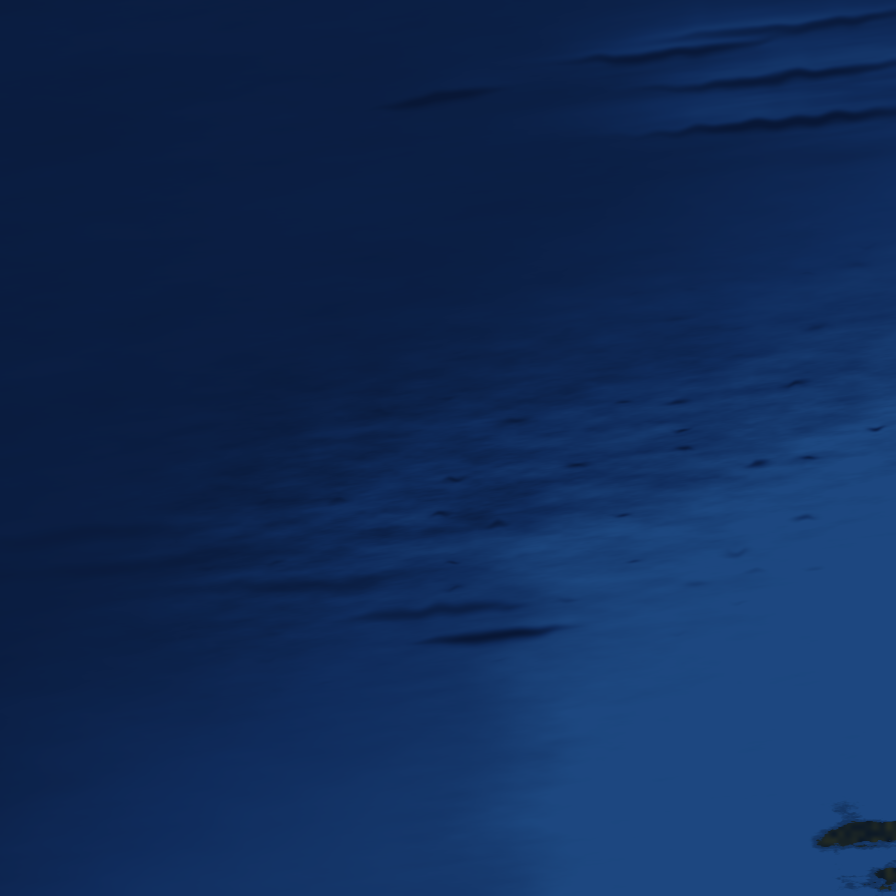
A WebGL 2 fragment shader for this texture:

```glsl
#version 300 es
precision highp float;
// Deep blue water at dusk: a broad tonal gradient from dark upper left to a
// bright lower right, overlaid with stretched noise streaks, long ripples
// with a dark trough and lit crest, small dark dashes and a rocky corner.

uniform vec2 u_resolution;
out vec4 fragColor;

float hash(vec2 p) {
  vec3 q = fract(p.xyx * 0.1031);
  q += dot(q, q.yzx + 33.33);
  return fract((q.x + q.y) * q.z);
}

float noise(vec2 p) {
  vec2 cell = floor(p), f = fract(p);
  f = f * f * (3.0 - 2.0 * f);
  float low = mix(hash(cell), hash(cell + vec2(1, 0)), f.x);
  float high = mix(hash(cell + vec2(0, 1)), hash(cell + vec2(1, 1)), f.x);
  return mix(low, high, f.y);
}

// Layered noise, centred on zero
float fbm(vec2 p) {
  float sum = 0.0, amp = 0.5;
  for (int i = 0; i < 4; i++) {
    sum += amp * (noise(p) - 0.5);
    p = p * 2.03 + vec2(17.3, 9.1);
    amp *= 0.56;
  }
  return sum;
}

float bell(float x) { return exp(-x * x); }

// Broad light: dark upper left, lit lower right with a soft border
float baseTone(vec2 p) {
  float warp = fbm(p * vec2(5.0, 16.0));
  float rise = p.x + 1.3 * (0.45 - p.y) + 0.1 * warp;
  float upper = 0.4 + 0.34 * (p.x - 0.65) - p.y + 0.07 * warp;
  float side = p.x - 0.6 + 0.16 * warp;
  float lit = smoothstep(-0.07, 0.05, upper) * smoothstep(-0.09, 0.07, side);
  return 0.125 + 0.09 * p.x + 0.53 * smoothstep(0.12, 1.1, rise) + 0.32 * lit;
}

// x: dark trough, y: light on the crest above it
vec2 ripple(vec2 p, vec2 centre, float halfLength, float thickness, float slope) {
  vec2 d = p - centre;
  float bend = 0.014 * (noise(p * vec2(11.0, 3.0) + centre * 40.0) - 0.5);
  bend += 0.006 * (noise(p * vec2(45.0, 30.0)) - 0.5);
  float v = (d.y - slope * d.x - bend) / thickness;
  float along = abs(d.x) / halfLength;
  float taper = 1.0 - smoothstep(0.25, 1.1, along);
  float trough = bell(v / (0.3 + 0.7 * taper)) * taper;
  float crest = smoothstep(0.2, 1.5, v) * exp(-max(v, 0.0) * 0.3);
  return vec2(trough, crest * bell(along * 1.1));
}

// Sparse short dashes, one at most in each cell
float dashes(vec2 p, vec2 grid, float chance) {
  vec2 q = vec2(p.x, p.y - 0.13 * p.x) * grid;
  vec2 cell = floor(q);
  vec2 offset = 0.3 + 0.4 * vec2(hash(cell + 3.7), hash(cell + 8.2));
  vec2 d = (fract(q) - offset) / grid;
  float size = 0.5 + 0.5 * hash(cell + 21.0);
  d.y += 0.005 * (noise(p * 90.0) - 0.5);
  float spot = bell(length(d / (size * vec2(0.014, 0.0034))));
  return spot * step(hash(cell + 5.0), chance);
}

vec3 waterColour(float tone) {
  vec3 deep = vec3(0.032, 0.09, 0.21);
  vec3 middle = vec3(0.06, 0.17, 0.36);
  vec3 bright = vec3(0.11, 0.275, 0.495);
  vec3 shade = mix(deep, middle, clamp(tone / 0.45, 0.0, 1.0));
  return mix(shade, bright, clamp((tone - 0.45) / 0.55, 0.0, 1.04));
}

void main() {
  vec2 p = gl_FragCoord.xy / u_resolution;
  float tone = baseTone(p);

  // Fine streaks, strongest in a rising diagonal band
  float band = bell((p.y - 0.36 - 0.21 * (p.x - 0.1)) / 0.13);
  band *= smoothstep(0.05, 0.5, p.x);
  float lower = smoothstep(0.35, 0.6, p.x) * (1.0 - smoothstep(0.2, 0.5, p.y));
  vec2 sheared = vec2(p.x, p.y - 0.12 * p.x);
  float fine = fbm(sheared * vec2(19.0, 95.0));
  float broad = fbm(sheared * vec2(3.0, 19.0) + 6.0);
  tone += 0.05 * band + fine * (0.03 + 0.58 * band + 0.1 * lower);
  tone += broad * (0.07 + 0.26 * band);
  tone *= 1.0 - 0.85 * band * dashes(p, vec2(15.0, 34.0), 0.3);

  // Lit swell with strong ripples at the upper right
  float swell = smoothstep(0.5, 0.95, p.x) * bell((p.y - 0.905) / 0.07);
  tone += swell * (0.14 + 0.9 * fbm(sheared * vec2(3.0, 34.0)));
  for (int i = 0; i < 5; i++) {
    float n = float(i), odd = mod(n, 2.0);
    vec2 centre = vec2(0.88 - 0.13 * n * odd, 0.966 - 0.025 * n);
    vec2 r = ripple(p, centre, 0.17 - 0.03 * n * odd, 0.0062, 0.11);
    float light = 0.56 * smoothstep(0.38, 0.8, p.x);
    tone = mix(tone + r.y * light, -0.02, 0.97 * r.x);
  }

  // One deep ripple in the middle, with fainter ones stacked above it
  for (int i = 0; i < 5; i++) {
    float n = float(i);
    float shift = n * (0.06 + 0.07 * hash(vec2(n, 4.0)));
    vec2 centre = vec2(0.55 - shift, 0.29 + 0.028 * n);
    float strength = 1.0 / (1.0 + 0.5 * n);
    vec2 r = ripple(p, centre, 0.1 + 0.02 * n, 0.0065 + 0.001 * n, 0.09);
    tone = mix(tone + 0.24 * r.y * strength, 0.0, r.x * strength);
  }
  vec3 colour = waterColour(tone);

  // Ragged rocks and dark wavelets in the lower right corner
  float corner = smoothstep(0.87, 0.95, p.x) * (1.0 - smoothstep(0.08, 0.14, p.y));
  float ragged = noise(sheared * vec2(20.0, 42.0) + 2.0) + 0.8 * fbm(p * vec2(60.0, 150.0));
  float rock = smoothstep(0.56, 0.66, ragged * corner);
  float wavelet = smoothstep(0.36, 0.54, ragged * corner);
  vec3 stone = mix(vec3(0.04, 0.09, 0.15), vec3(0.14, 0.17, 0.14), noise(p * 130.0));
  colour = mix(colour, vec3(0.06, 0.16, 0.31), 0.6 * wavelet);
  colour = mix(colour, stone, rock);

  fragColor = vec4(colour, 1.0);
}
```
